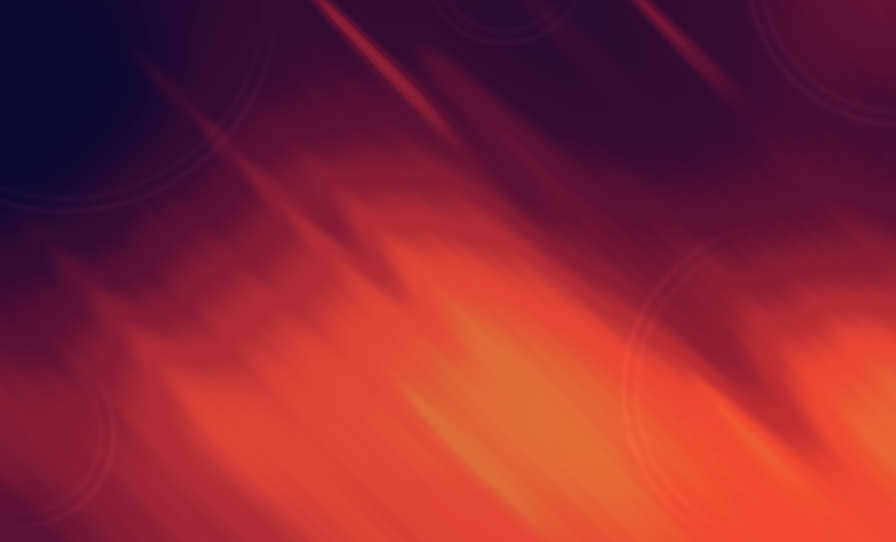
Give the GLSL for this background, as a WebGL 1 fragment shader.

```glsl
precision highp float;
// Diagonal streaks of ember light over a dusk gradient, with faint thin rings.

uniform vec2 u_resolution;

const vec2 STREAK_DIR = vec2(0.70, -0.714);
const float DESIGN_ASPECT = 1.652;
const float FINE_STREAK_GAIN = 0.024;
const float RING_GAIN = 0.035;
const float RING_WIDTH = 0.006;

const vec3 NAVY = vec3(0.05, 0.03, 0.19);
const vec3 PLUM = vec3(0.20, 0.04, 0.19);
const vec3 WINE = vec3(0.35, 0.06, 0.20);
const vec3 CRIMSON = vec3(0.53, 0.11, 0.21);
const vec3 RED = vec3(0.69, 0.17, 0.21);
const vec3 EMBER = vec3(0.88, 0.27, 0.21);
const vec3 ORANGE = vec3(0.86, 0.42, 0.22);

// x runs along the streaks, y across them
vec2 streakFrame(vec2 d) {
  return vec2(dot(d, STREAK_DIR), dot(d, vec2(-STREAK_DIR.y, STREAK_DIR.x)));
}

// Soft ellipse aligned with the streaks
float glow(vec2 p, vec2 center, vec2 radii) {
  vec2 q = streakFrame(p - center) / radii;
  return exp(-dot(q, q));
}

// Beam that widens and fades along its length
float beam(vec2 p, vec2 start, float len, float width) {
  vec2 q = streakFrame(p - start);
  float t = q.x / len;
  float w = width * (1.0 + clamp(t, 0.0, 1.0));
  float fade = smoothstep(-0.12, 0.15, t) * (1.0 - smoothstep(0.25, 1.0, t));
  return fade * exp(-q.y * q.y / (w * w));
}

// Pair of thin concentric lines, brightest on the side facing "side"
float ring(vec2 p, vec2 center, float radius, vec2 side) {
  vec2 d = p - center;
  float r = length(d);
  float a = (r - radius) / RING_WIDTH;
  float b = (r - radius + 0.024) / RING_WIDTH;
  float facing = smoothstep(0.1, 0.9, dot(d / max(r, 0.001), normalize(side)));
  return facing * (exp(-a * a) + 0.7 * exp(-b * b));
}

// Layered sines stretched along the streaks
float fineStreaks(vec2 p) {
  vec2 q = streakFrame(p);
  float sum = 0.0;
  float freq = 17.0;
  float gain = 1.0;
  for (int i = 0; i < 6; i++) {
    float k = float(i);
    float drift = sin(q.x * (2.1 + 0.6 * k) + k * 2.3);
    sum += gain * sin(q.y * freq + k * 1.9 + 0.5 * drift) * (0.6 + 0.4 * drift);
    freq *= 1.67;
    gain *= 0.74;
  }
  return sum;
}

vec3 heatColor(float h) {
  vec3 c = mix(NAVY, PLUM, smoothstep(0.0, 0.20, h));
  c = mix(c, WINE, smoothstep(0.20, 0.38, h));
  c = mix(c, CRIMSON, smoothstep(0.38, 0.57, h));
  c = mix(c, RED, smoothstep(0.57, 0.72, h));
  c = mix(c, EMBER, smoothstep(0.72, 0.88, h));
  return mix(c, ORANGE, smoothstep(0.88, 1.04, h));
}

void main() {
  vec2 uv = gl_FragCoord.xy / u_resolution;
  vec2 p = uv * vec2(DESIGN_ASPECT, 1.0);

  // Broad light and shade
  float heat = mix(0.87, 0.13, smoothstep(0.1, 0.9, p.y));
  heat += 0.36 * glow(p, vec2(0.84, 0.52), vec2(0.50, 0.20));
  heat += 0.14 * glow(p, vec2(0.52, 0.42), vec2(0.38, 0.24));
  heat += 0.22 * glow(p, vec2(1.64, 0.30), vec2(0.26, 0.15));
  heat += 0.30 * glow(p, vec2(1.62, 1.02), vec2(0.25, 0.28));
  heat -= 0.16 * glow(p, vec2(0.05, 0.82), vec2(0.40, 0.36));
  heat -= 0.20 * glow(p, vec2(0.00, 0.50), vec2(0.32, 0.28));
  heat -= 0.50 * glow(p, vec2(0.02, -0.06), vec2(0.34, 0.27));
  heat -= 0.12 * glow(p, vec2(0.50, -0.04), vec2(0.25, 0.22));
  heat -= 0.20 * glow(p, vec2(1.36, 0.31), vec2(0.30, 0.06));

  // Distinct beams and the dark gaps beside them
  heat += 0.38 * beam(p, vec2(0.56, 1.03), 0.62, 0.012);
  heat += 0.30 * beam(p, vec2(1.15, 1.03), 0.36, 0.012);
  heat += 0.13 * beam(p, vec2(0.96, 1.02), 0.45, 0.016);
  heat += 0.16 * beam(p, vec2(0.77, 0.92), 0.55, 0.030);
  heat += 0.11 * beam(p, vec2(0.26, 0.89), 0.70, 0.014);
  heat += 0.09 * beam(p, vec2(0.06, 0.58), 0.75, 0.018);
  heat += 0.09 * beam(p, vec2(0.76, 0.27), 0.45, 0.012);
  heat += 0.10 * beam(p, vec2(1.29, 0.29), 0.40, 0.014);
  heat -= 0.14 * beam(p, vec2(0.80, 0.80), 0.75, 0.028);
  heat -= 0.12 * beam(p, vec2(0.56, 0.64), 0.60, 0.026);
  heat += FINE_STREAK_GAIN * fineStreaks(p) * smoothstep(0.0, 0.5, heat);

  vec3 color = heatColor(heat);

  // Warm red lift in the lower right
  color += vec3(0.07, 0.01, -0.02) * glow(p, vec2(1.45, 0.05), vec2(0.45, 0.35));

  // Faint rings
  float rings = ring(p, vec2(0.12, 1.00), 0.39, vec2(0.4, -1.0));
  rings += ring(p, vec2(0.93, 1.07), 0.15, vec2(0.0, -1.0));
  rings += ring(p, vec2(1.66, 1.05), 0.28, vec2(-0.7, -1.0));
  rings += ring(p, vec2(0.04, 0.20), 0.17, vec2(1.0, -0.6));
  rings += ring(p, vec2(1.46, 0.28), 0.31, vec2(-1.0, 0.1));
  color += RING_GAIN * rings * vec3(1.0, 0.5, 0.6);

  gl_FragColor = vec4(clamp(color, 0.0, 1.0), 1.0);
}
```
